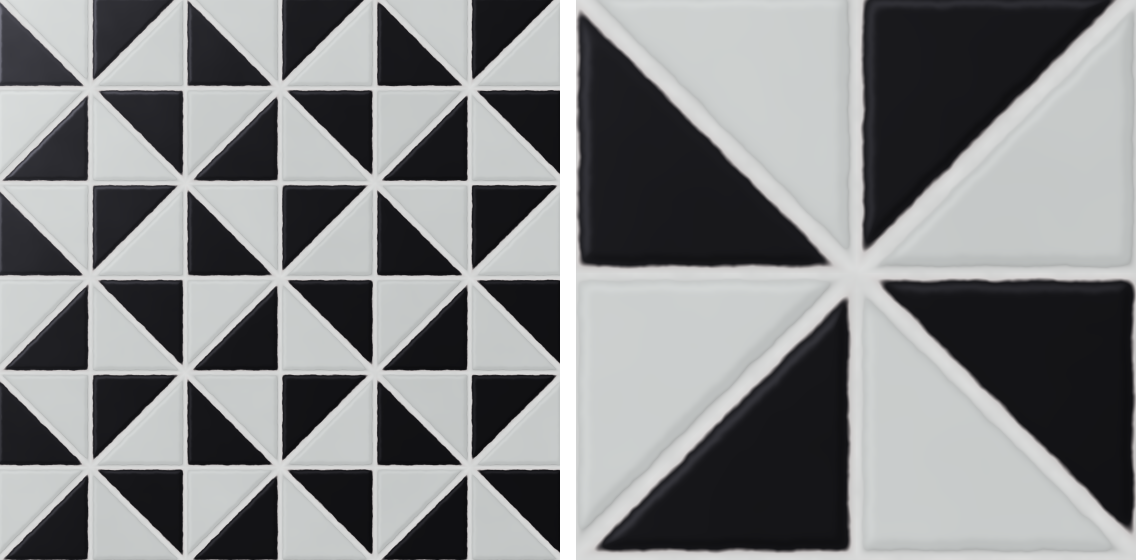
Left, the full canvas; right, a detail of the centre.
Reproduce this pattern procedurally as a WebGL 2 fragment shader.

```glsl
#version 300 es
precision highp float;

#define PITCH 0.1693
#define CENTRE vec2(0.5, 0.504)
#define LEG_GAP 0.026
#define DIAGONAL_GAP 0.034
#define CORNER_ROUND 0.011
#define EDGE_WOBBLE 0.005
#define BLACK_GLAZE vec3(0.055, 0.055, 0.064)
#define WHITE_GLAZE vec3(0.770, 0.782, 0.780)
#define GROUT vec3(0.845, 0.850, 0.848)
#define SHEEN vec3(0.215, 0.215, 0.235)
#define LIGHT_DIR vec2(-0.66, 0.75)

uniform vec2 u_resolution;
out vec4 fragColor;

float hash(vec2 p) {
    p = fract(p * vec2(0.1731, 0.3197) + 0.37);
    p += dot(p, p.yx + 19.19);
    return fract((p.x + p.y) * p.x * 7.13);
}

// Layered, rotated sines, roughly in -1..1
float ripple(vec2 p) {
    float sum = 0.0, amp = 0.5;
    for (int i = 0; i < 4; i++) {
        sum += amp * sin(p.x + 1.7 * sin(p.y * 0.8 + float(i)));
        p = mat2(1.3, 1.2, -1.2, 1.3) * p + 2.1;
        amp *= 0.6;
    }
    return sum;
}

// Quarter turn that brings each quadrant onto the upper right one
mat2 quadrantTurn(vec2 q) {
    if (q.x < 0.0) return q.y < 0.0 ? mat2(-1, 0, 0, -1) : mat2(0, -1, 1, 0);
    return q.y < 0.0 ? mat2(0, 1, -1, 0) : mat2(1, 0, 0, 1);
}

// Rounded triangle: xy is the outward normal, z the depth inside the edge
vec3 triangleTile(vec2 s) {
    vec3 edge = vec3(s.x, 1.0 - s.y, (s.y - s.x) * 0.7071);
    edge -= vec3(LEG_GAP, LEG_GAP, DIAGONAL_GAP);
    vec3 weight = exp(-edge / CORNER_ROUND);
    float total = weight.x + weight.y + weight.z;
    weight /= total;
    vec2 normal = vec2(-weight.x, weight.y) + weight.z * vec2(0.7071, -0.7071);
    return vec3(normal, -CORNER_ROUND * log(total));
}

void main() {
    float side = min(u_resolution.x, u_resolution.y);
    vec2 uv = gl_FragCoord.xy / side;
    float pixel = 1.0 / (side * PITCH);

    // Pinwheel of four squares, each split into a black and a white tile
    vec2 grid = (uv - CENTRE) / PITCH;
    vec2 q = mod(grid + 1.0, 2.0) - 1.0;
    mat2 turn = quadrantTurn(q);
    vec2 cell = turn * q;
    bool isBlack = cell.y > cell.x;
    vec3 tile = triangleTile(isBlack ? cell : cell.yx);
    vec2 normal = (isBlack ? tile.xy : tile.yx) * turn;
    float facing = dot(normal, LIGHT_DIR);

    // Hand-cut edges
    float rough = ripple(grid * 23.0);
    float depth = tile.z + EDGE_WOBBLE * rough;
    float soft = max(pixel * 0.8, 0.009);
    float cover = smoothstep(-soft, soft, depth);

    // Broad gloss falling off from the upper left
    float gloss = exp(-2.2 * max(uv.x, 0.0) - 1.6 * max(1.0 - uv.y, 0.0));
    float tone = hash(floor(grid) + (isBlack ? 17.0 : 41.0)) - 0.5;
    float mottle = ripple(grid * 5.0 + tone * 9.0);
    float lip = exp(-pow((depth - 0.026) / 0.016, 2.0));

    vec3 glaze;
    if (isBlack) {
        glaze = BLACK_GLAZE + SHEEN * gloss * (1.0 + 0.3 * tone + 0.08 * mottle);
        glaze += SHEEN * lip * max(facing, 0.0) * (0.35 + 1.2 * gloss);
        glaze *= 1.0 - 0.3 * lip * max(-facing, 0.0);
    } else {
        glaze = WHITE_GLAZE + 0.09 * gloss + 0.022 * tone + 0.005 * mottle;
        glaze += lip * 0.04 * facing;
        glaze -= 0.10 * exp(-abs(depth) / 0.012) * (0.6 - 0.4 * facing);
    }

    // Grout, shaded where it meets a tile
    float contact = exp(min(depth, 0.0) / 0.010);
    vec3 joint = GROUT + 0.018 * rough + 0.03 * gloss;
    joint -= contact * (0.10 - 0.06 * facing);
    if (isBlack) joint += contact * vec3(0.02, -0.015, -0.015);

    fragColor = vec4(clamp(mix(joint, glaze, cover), 0.0, 1.0), 1.0);
}
```
